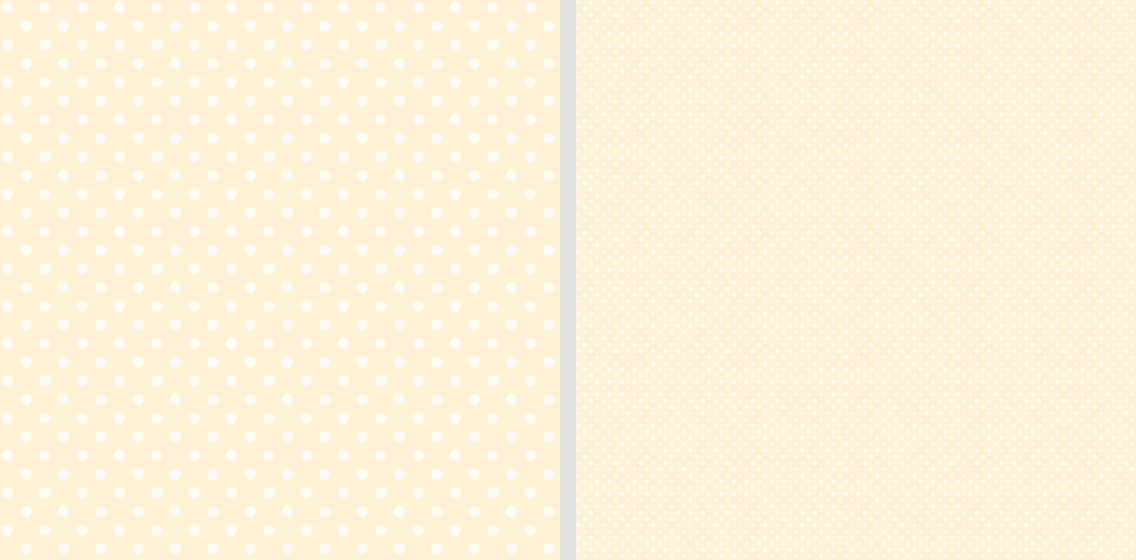
Left, the tile; right, the same tile 3 across and 3 down.
Reproduce this pattern procedurally as a Shadertoy shader.

```glsl
const float REPEATS = 15.0;                      // cells across and down
const float DOT_RADIUS = 0.151;                  // in cells
const vec2 DOT_ORIGIN = vec2(0.2, 0.8);          // first dot centre, in cells
const vec3 GROUND = vec3(1.0, 0.945, 0.84);
const vec3 DOT_WARM = vec3(1.0, 0.99, 0.95);
const vec3 DOT_COOL = vec3(0.99, 0.978, 0.957);

float hash(vec2 p) {
    vec3 q = fract(p.xyx * vec3(0.1031, 0.103, 0.0973));
    q += dot(q, q.yzx + 33.33);
    return fract((q.x + q.y) * q.z);
}

// Lays one square lattice of dots over the colour, each dot with its own tint
vec3 addDots(vec3 base, vec2 cellPos, vec2 origin, float seed, float pixel) {
    vec2 p = cellPos - origin;
    vec2 nearest = floor(p + 0.5);
    float dist = length(p - nearest) - DOT_RADIUS;
    float cover = smoothstep(0.75, -0.75, dist / pixel);

    // Wrapped index keeps the tints continuous across the edges
    vec2 id = mod(nearest, REPEATS);
    vec3 tint = mix(DOT_WARM, DOT_COOL, hash(id + seed));
    return mix(base, tint, cover);
}

void mainImage(out vec4 fragColor, in vec2 fragCoord) {
    vec2 cellPos = fragCoord / iResolution.xy * REPEATS;
    float pixel = REPEATS / min(iResolution.x, iResolution.y);

    // Two lattices, half a cell apart, form the staggered rows
    vec3 color = addDots(GROUND, cellPos, DOT_ORIGIN, 3.0, pixel);
    color = addDots(color, cellPos, DOT_ORIGIN + 0.5, 41.0, pixel);

    fragColor = vec4(color, 1.0);
}
```
